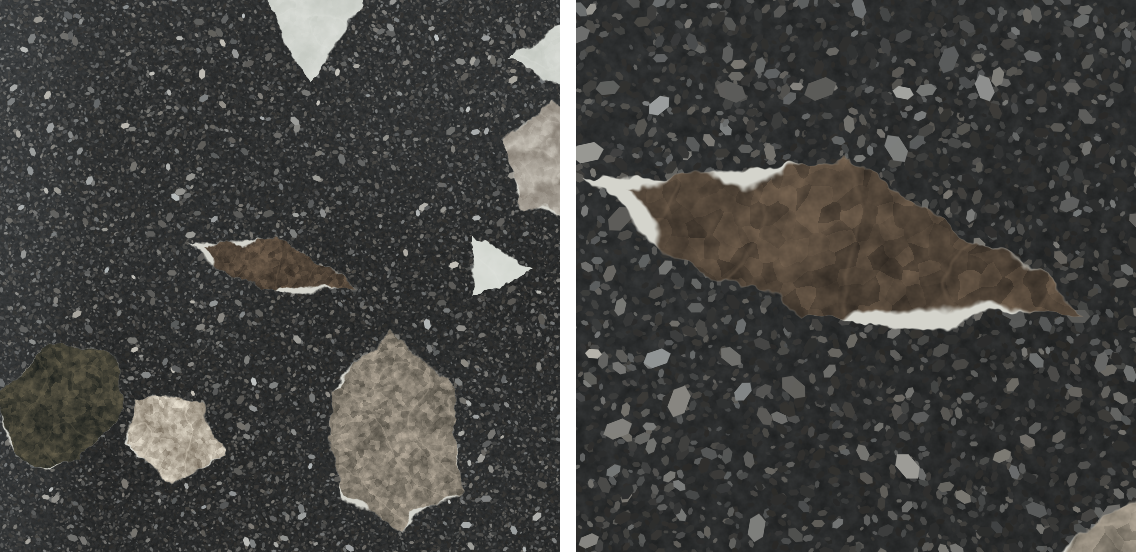
Left: the whole. Right: its middle third, enlarged.
Reproduce this texture procedurally as a Shadertoy shader.

```glsl
// Polished dark terrazzo: three layers of tiny angular chips in a charcoal
// binder, with a few large stones cut as warped, rounded polygons and
// filled with crystals, cloudy gradient noise, veins and a pale crust.

vec2 hash2(vec2 p) {
    vec3 q = fract(p.xyx * vec3(.1031, .1030, .0973));
    q += dot(q, q.yzx + 33.33);
    return fract((q.xx + q.yz) * q.zy);
}

float gradientDot(vec2 cell, vec2 offset) {
    float angle = 6.2832 * hash2(cell + 71.0).x;
    return dot(vec2(cos(angle), sin(angle)), offset);
}

float noise(vec2 p) {
    vec2 i = floor(p), f = fract(p), u = f * f * f * (f * (f * 6.0 - 15.0) + 10.0);
    vec2 e = vec2(0, 1);
    return mix(mix(gradientDot(i, f), gradientDot(i + e.yx, f - e.yx), u.x),
               mix(gradientDot(i + e, f - e), gradientDot(i + 1.0, f - 1.0), u.x), u.y);
}

float fbm(vec2 p) {
    float sum = 0.0, amp = 1.0;
    for (int i = 0; i < 4; i++) {
        sum += amp * noise(p);
        p = mat2(1.6, 1.2, -1.2, 1.6) * p + 5.3;
        amp *= .55;
    }
    return sum;
}

// Local axes of a shape turned by the given angle
vec2 turn(vec2 p, float angle) {
    float c = cos(angle), s = sin(angle);
    return vec2(c * p.x + s * p.y, c * p.y - s * p.x);
}

// One layer of scattered chips, elongated hexagons with random tones
void addChips(inout vec3 col, vec2 p, float scale, float presence, float dim, float bright) {
    vec2 g = p * scale, home = floor(g);
    float edge = .6 * scale / iResolution.y;
    for (int y = -1; y <= 1; y++)
    for (int x = -1; x <= 1; x++) {
        vec2 cell = home + vec2(x, y);
        vec2 place = hash2(cell + scale), look = hash2(cell + 2.7 * scale);
        vec2 kind = hash2(cell + 5.1 * scale);
        if (kind.x > presence) continue;
        vec2 q = abs(turn(g - cell - place, 3.0 * (look.x - .5)));
        float d = max(.7 * q.x + .6 * q.y, 1.3 * q.y) - mix(.16, .42, look.y);
        float tone = mix(dim, bright, kind.y * kind.y);
        vec3 chip = tone * mix(vec3(.97, 1.0, 1.01), vec3(1.02, 1.0, .95), place.x);
        col = mix(col, chip, smoothstep(edge, -edge, d));
    }
}

// Random value of the nearest crystal seed
float crystal(vec2 p) {
    vec2 home = floor(p);
    float best = 9.0, tone = 0.0;
    for (int y = -1; y <= 1; y++)
    for (int x = -1; x <= 1; x++) {
        vec2 cell = home + vec2(x, y), h = hash2(cell);
        float d = length(p - cell - h);
        if (d < best) { best = d; tone = hash2(cell + 19.0).x; }
    }
    return tone;
}

// shape: number of sides, straightness. surface: grain strength, crust width, bands
void addStone(inout vec3 col, vec2 p, vec2 center, vec2 size, float tilt, vec2 shape,
              vec3 dark, vec3 light, vec3 surface) {
    vec2 seed = center * 37.0;
    vec2 rough = p + .007 * vec2(fbm(p * 32.0 + seed), fbm(p * 32.0 - seed));
    vec2 q = turn(rough - center, tilt) / size;
    q += .22 * vec2(noise(q * 1.4 + seed), noise(q * 1.4 - seed));
    float sector = 6.2832 / shape.x;
    float facet = cos(.5 * sector) / cos(mod(atan(q.y, q.x), sector) - .5 * sector);
    float d = (length(q) - mix(1.0, facet, shape.y)) * min(size.x, size.y);
    if (d > .01) return;

    float cloud = fbm(p * 16.0 + seed);
    float grain = .6 * (crystal(p * 95.0 + seed + cloud) - .5) + .5 * fbm(p * 75.0 + seed);
    float band = sin(85.0 * (p.y - .3 * p.x) + 5.0 * cloud);
    float tone = .5 + .45 * cloud + surface.x * grain + surface.z * band;
    vec3 stone = mix(dark, light, clamp(tone, -.15, 1.15));
    float vein = abs(noise(p * 10.0 + seed) + .12 * cloud);
    stone = mix(stone, light * 1.12, .35 * surface.x * smoothstep(.025, .0, vein));

    // Broken pale crust, thickest on the lower left side
    float side = clamp(.4 - .6 * dot(normalize(p - center + 1e-4), vec2(.6, .8)), 0.0, 1.0);
    float crust = surface.y * side * smoothstep(-.05, .35, noise(p * 13.0 + seed)) - .001;
    stone = mix(stone, vec3(.83, .83, .80), smoothstep(-.002, .001, d + crust));
    float edge = 1.0 / iResolution.y;
    col = mix(col, stone, smoothstep(edge, -edge, d));
}

void mainImage(out vec4 fragColor, in vec2 fragCoord) {
    vec2 p = fragCoord / iResolution.y;

    // Binder and chips, with a faint sheen toward the left and the top
    vec3 col = vec3(.172, .180, .183) + .05 * fbm(p * 110.0);
    addChips(col, p, 170.0, .80, .17, .40);
    addChips(col, p, 103.0, .55, .19, .50);
    addChips(col, p, 57.0, .13, .36, .78);
    float sheen = smoothstep(.22, .0, p.x) + .6 * smoothstep(.3, 1.0, p.y);
    col += vec3(.036, .039, .042) * (sheen - .35 + .5 * noise(p * 3.0));

    // White marble pieces
    vec3 chalk = vec3(.75, .77, .74), snow = vec3(.87, .88, .86);
    addStone(col, p, vec2(.567, .954), vec2(.106), -1.57, vec2(3, .95), chalk, snow, vec3(.25, 0, 0));
    addStone(col, p, vec2(1.005, .897), vec2(.083), 3.14, vec2(3, .95), chalk, snow, vec3(.25, 0, 0));
    addStone(col, p, vec2(.893, .515), vec2(.074, .068), -.07, vec2(3, 1.05), chalk + .06, snow, vec3(.2, 0, 0));

    // Banded stone, brown sliver, olive rock, cream quartz and grey granite
    addStone(col, p, vec2(.998, .707), vec2(.115, .085), 1.57, vec2(5, .9), vec3(.53, .50, .46), vec3(.78, .76, .72), vec3(.4, .008, .25));
    addStone(col, p, vec2(.486, .521), vec2(.155, .052), -.25, vec2(4, .75), vec3(.21, .18, .15), vec3(.44, .37, .30), vec3(.8, .022, 0));
    addStone(col, p, vec2(.112, .268), vec2(.130, .108), .85, vec2(6, .8), vec3(.15, .16, .14), vec3(.36, .34, .27), vec3(.9, .004, 0));
    addStone(col, p, vec2(.313, .208), vec2(.100, .078), -.35, vec2(5, .95), vec3(.53, .49, .43), vec3(.85, .82, .76), vec3(.9, .008, 0));
    addStone(col, p, vec2(.719, .205), vec2(.190, .122), 1.62, vec2(6, .9), vec3(.37, .35, .31), vec3(.67, .63, .57), vec3(.9, .016, 0));

    fragColor = vec4(clamp(col, 0.0, 1.0), 1.0);
}
```
